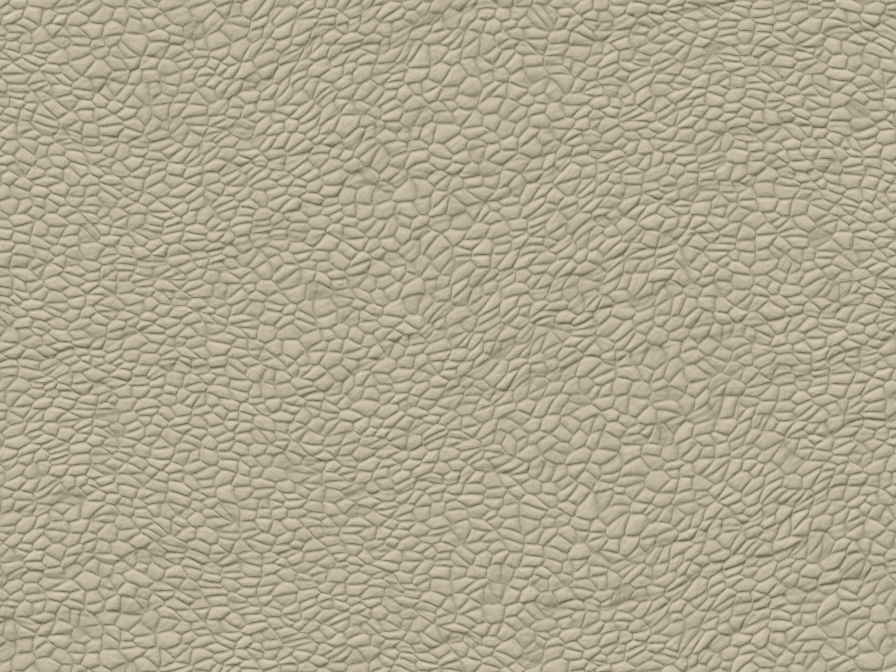
A Shadertoy shader for this texture:

```glsl
// Beige grained leather: small flattened pebbles split by thin grooves, with
// long creases that rise to the right. Stretched cellular noise gives a height
// field, bent by layered sines and lit from the upper left.

const vec3  SHADOW_COLOR = vec3(0.51, 0.48, 0.39);
const vec3  LIGHT_COLOR  = vec3(0.80, 0.76, 0.67);
const vec2  LIGHT_DIR    = vec2(-0.30, 0.95);

const vec2  PEBBLE_SCALE = vec2(39.0, 60.0);  // cells per canvas height
const vec2  FINE_SCALE   = vec2(62.0, 92.0);
const float FINE_DEPTH   = 0.20;
const float CREASE_DEPTH = 0.50;
const float CREASE_SHARP = 230.0;  // inverse crease width
const float GROOVE_ROUND = 0.04;   // rounding of the groove floor

const float RELIEF_STEP  = 0.0024;  // half span of the slope sample
const float BASE_TONE    = 0.84;
const float RELIEF_GAIN  = 0.82;
const float GROOVE_SHADE = 0.33;
const float GRAIN        = 0.04;

vec2 hash2(vec2 cell) {
    vec3 a = fract(cell.xyx * vec3(0.1031, 0.1030, 0.0973));
    a += dot(a, a.yzx + 33.33);
    return fract((a.xx + a.yz) * a.zy);
}

// Cellular noise: x = gap between the two nearest seeds, y = random cell value
vec2 cellular(vec2 p, float jitter) {
    vec2 base = floor(p);
    float nearest = 9.0, second = 9.0, id = 0.0;
    for (int j = -1; j <= 1; j++) {
        for (int i = -1; i <= 1; i++) {
            vec2 cell = base + vec2(i, j);
            vec2 rnd = hash2(cell);
            float d = length(cell + 0.5 + jitter * (rnd - 0.5) - p);
            if (d < nearest) {
                second = nearest;
                nearest = d;
                id = fract(rnd.x * 7.3 + rnd.y * 3.1);
            } else {
                second = min(second, d);
            }
        }
    }
    return vec2(second - nearest, id);
}

// Bends the plane so that rows of pebbles follow the drift of the hide
vec2 flow(vec2 p) {
    float rise = 0.13 * p.x
               + 0.034 * sin(4.6 * p.x + 3.5 * p.y + 0.6)
               + 0.012 * sin(11.0 * p.x - 8.0 * p.y + 2.0)
               + 0.004 * sin(23.0 * p.x + 17.0 * p.y);
    float sway = 0.008 * sin(13.0 * p.y - 5.0 * p.x);
    return p + vec2(sway, -rise);
}

// Small wobble that keeps the groove lines from being straight
vec2 wobble(vec2 p) {
    return 0.0021 * vec2(sin(95.0 * p.y + 41.0 * p.x) + sin(57.0 * p.x - 70.0 * p.y),
                         sin(83.0 * p.x - 37.0 * p.y) + sin(49.0 * p.x + 66.0 * p.y));
}

// Thin lines along the rows, each fading in and out at its own places
float creases(vec2 q, float slant, float rows, float seed) {
    float row = rows * (q.y - slant * q.x) + 0.35 * sin(5.0 * q.x + 4.0 * q.y + seed);
    float line = floor(row);
    float gap = abs(row - line - 0.5) / rows;
    vec2 rnd = hash2(vec2(line + 40.0, seed));
    float fade = smoothstep(0.0, 0.9, sin((4.0 + 5.0 * rnd.x) * q.x + 6.28 * rnd.y));
    return fade * exp(-CREASE_SHARP * gap);
}

float height(vec2 p) {
    vec2 bend = wobble(p);
    vec2 q = flow(p) + bend + 7.0;

    // Pebbles with rounded shoulders and slightly uneven tops
    vec2 pebble = cellular(q * PEBBLE_SCALE, 0.97);
    float edge = pebble.x * pebble.x / (pebble.x + GROOVE_ROUND);
    float h = (1.0 - exp(-4.3 * edge)) * (0.82 + 0.32 * pebble.y);

    // Finer cracks across some pebbles
    vec2 fine = cellular(q * FINE_SCALE + 31.0, 1.0);
    h -= FINE_DEPTH * exp(-5.0 * fine.x) * smoothstep(0.15, 0.75, fine.y);

    // Long creases in two crossing slants
    vec2 c = q + 0.7 * bend;
    h -= CREASE_DEPTH * max(creases(c, 0.04, 15.0, 1.0), creases(c, 0.24, 9.0, 5.0));
    return h;
}

void mainImage(out vec4 fragColor, in vec2 fragCoord) {
    vec2 p = fragCoord / iResolution.y;

    // Slope toward the light and mean height from one pair of samples
    vec2 offset = RELIEF_STEP * LIGHT_DIR;
    float toLight = height(p + offset);
    float fromLight = height(p - offset);
    float slope = fromLight - toLight;
    float groove = 1.0 - 0.5 * (toLight + fromLight);

    // Soft limit on the highlights, deeper range for the shadows
    float relief = slope / (1.0 + 0.8 * max(slope, 0.0));
    float tone = BASE_TONE + RELIEF_GAIN * relief - GROOVE_SHADE * groove;

    // Matte surface grain
    tone += GRAIN * (cellular(p * 150.0, 1.0).y - 0.5);

    vec3 color = mix(SHADOW_COLOR, LIGHT_COLOR, clamp(tone, -0.25, 1.12));
    fragColor = vec4(color, 1.0);
}
```
